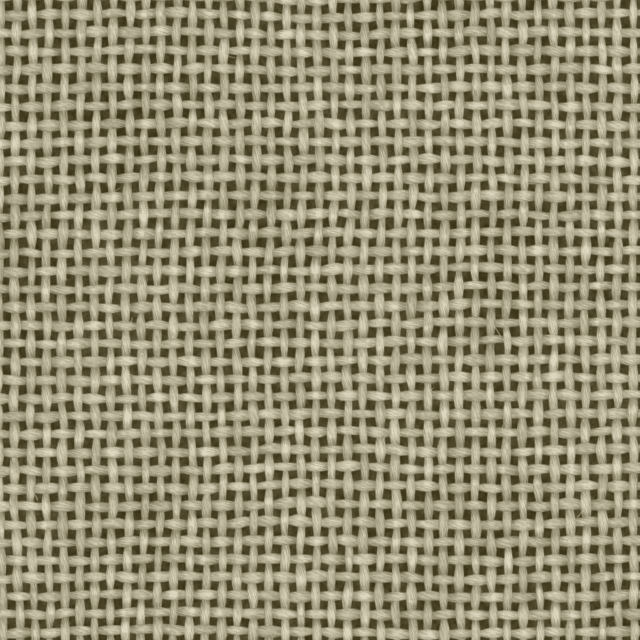
A WebGL 2 fragment shader for this texture:

```glsl
#version 300 es
precision highp float;
// Plain-weave linen: uneven vertical and horizontal yarns pass over and under
// each other with dark gaps between. Each yarn is a rounded, fibrous strip whose
// cosine height decides the layer on top; a few loose fibres lie over the cloth.
uniform vec2 u_resolution;
out vec4 fragColor;

const float PI = 3.14159265;
const vec2 THREADS = vec2(40.4, 35.3);    // yarns across and down
const vec2 PHASE = vec2(0.06, 0.43);
const vec3 GAP_COLOR = vec3(0.26, 0.23, 0.12);
const vec3 LIGHT_COLOR = vec3(0.78, 0.76, 0.66);
const int HAIRS = 26;

float hash(vec2 p) {
    vec3 h = fract(vec3(p.xyx) * 0.1031);
    h += dot(h, h.yzx + 33.33);
    return fract((h.x + h.y) * h.z);
}

float noise(vec2 p) {
    vec2 cell = floor(p);
    vec2 f = fract(p);
    f = f * f * (3.0 - 2.0 * f);
    float low = mix(hash(cell), hash(cell + vec2(1, 0)), f.x);
    float high = mix(hash(cell + vec2(0, 1)), hash(cell + vec2(1, 1)), f.x);
    return mix(low, high, f.y);
}

// Alternates between 1 and -1 with the yarn index.
float alternate(float index) {
    return 1.0 - 2.0 * mod(index, 2.0);
}

// Returns tone and coverage of the yarn nearest to "across".
vec2 yarn(float across, float along, float height, float halfWidth, float soft, float seed) {
    float index = floor(across + 0.5);
    vec2 key = vec2(index * 7.0 + seed, along);
    float drift = 0.16 * (noise(key * vec2(1.0, 0.7)) - 0.5);
    float slub = 0.11 * (noise(key * vec2(1.0, 0.9) + 71.0) - 0.5);
    float radius = halfWidth + slub + 0.035 * height;
    float offset = across - index - drift;
    float side = clamp(offset / radius, -1.0, 1.0);

    // Rounded section, light on the crowns, shade where the yarn dips under
    float body = 0.68 + 0.17 * height + 0.27 * (0.55 - side * side);
    float fibres = noise(vec2(offset * 15.0 + along * 3.5, along * 3.0) + key.x * 3.0) - 0.5;
    float patchTone = noise(key * vec2(1.0, 1.3) + 137.0) - 0.5;
    float tone = body + 0.25 * fibres + 0.20 * patchTone;
    float glint = smoothstep(0.73, 0.95, noise(key * vec2(1.0, 1.8) + 211.0));
    tone += 0.20 * glint * max(height, 0.0) * (1.0 - side * side);
    return vec2(tone, 1.0 - smoothstep(-soft, soft, abs(offset) - radius));
}

// Coverage of one thin curved fibre placed at random on the canvas.
float hair(vec2 uv, float seed, float pixel) {
    vec2 center = vec2(hash(vec2(seed, 3.0)), hash(vec2(seed, 11.0)));
    float angle = PI * hash(vec2(seed, 19.0));
    float halfLength = mix(0.008, 0.024, hash(vec2(seed, 29.0)));
    vec2 axis = vec2(cos(angle), sin(angle));
    vec2 d = uv - center;
    float s = dot(d, axis) / halfLength;
    float bend = halfLength * (hash(vec2(seed, 37.0)) - 0.5) * (1.0 - s * s);
    float gap = abs(dot(d, vec2(-axis.y, axis.x)) - bend);
    float line = 1.0 - smoothstep(0.0003, 0.0008 + pixel, gap);
    return line * (1.0 - smoothstep(0.7, 1.0, abs(s)));
}

void main() {
    vec2 uv = gl_FragCoord.xy / u_resolution;
    float pixel = 1.0 / min(u_resolution.x, u_resolution.y);

    // Broad sag of the cloth
    vec2 sag = vec2(noise(uv * 4.0), noise(uv * 4.0 + 50.0)) - 0.5;
    vec2 weave = uv * THREADS - PHASE + 0.35 * sag;
    vec2 index = floor(weave + 0.5);
    float soft = max(0.06, 0.8 * pixel * THREADS.x);

    // Opposite heights make the over-under checker
    float warpHeight = alternate(index.x) * cos(PI * weave.y);
    float weftHeight = -alternate(index.y) * cos(PI * weave.x);
    vec2 warp = yarn(weave.x, weave.y, warpHeight, 0.265, soft, 5.0);
    vec2 weft = yarn(weave.y, weave.x, weftHeight, 0.255, soft, 403.0);

    // Light from above brightens the upper flank of each horizontal yarn
    weft.x += 0.16 * (weave.y - index.y);

    // Dark gaps, then the lower yarn, then the upper one
    float tone = 0.16 * noise(weave * 3.0) - 0.03;
    bool warpOnTop = warpHeight > weftHeight;
    vec2 lower = warpOnTop ? weft : warp;
    vec2 upper = warpOnTop ? warp : weft;
    tone = mix(tone, lower.x, lower.y);
    tone = mix(tone, upper.x, upper.y);

    // Loose fibres
    for (int i = 0; i < HAIRS; i++) {
        float seed = float(i) + 1.0;
        float strength = mix(0.2, 0.5, hash(vec2(seed, 43.0)));
        tone = mix(tone, 0.95, strength * hair(uv, seed, pixel));
    }

    // Uneven lighting and fine grain
    tone += 0.08 * (noise(uv * 5.0 + 90.0) - 0.5);
    tone += 0.10 * (noise(uv * 300.0) - 0.5);
    fragColor = vec4(mix(GAP_COLOR, LIGHT_COLOR, clamp(tone, -0.08, 1.15)), 1.0);
}
```
